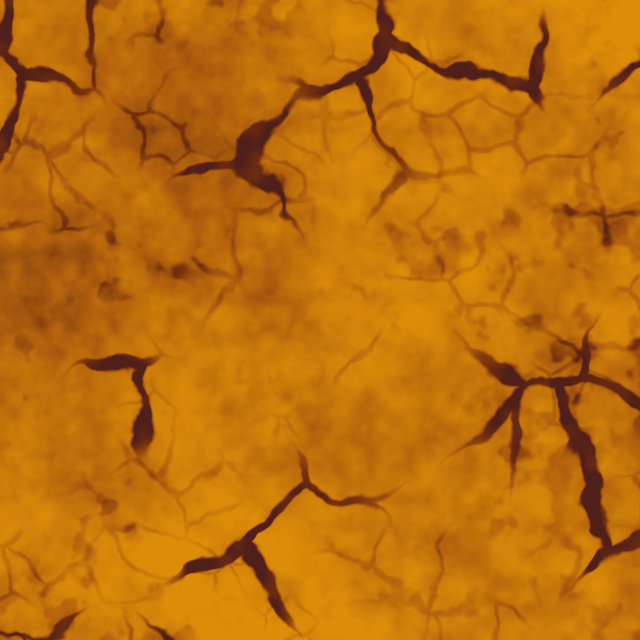
A Shadertoy shader for this texture:

```glsl
// Amber stained tissue: mottled ochre ground crossed by broken, dark plum veins.
// A darkness value is summed from noise layers and from the borders of warped
// Voronoi cells, then turned into colour by a ramp from gold to plum.

float hash(vec2 p) {
    vec3 q = fract(p.xyx * vec3(0.1031, 0.1030, 0.0973));
    q += dot(q, q.yzx + 33.33);
    return fract((q.x + q.y) * q.z);
}

vec2 hash2(vec2 p) {
    return vec2(hash(p + 3.7), hash(p + 41.3));
}

float noise(vec2 p) {
    vec2 i = floor(p), f = fract(p);
    f = f * f * (3.0 - 2.0 * f);
    return mix(mix(hash(i), hash(i + vec2(1, 0)), f.x),
               mix(hash(i + vec2(0, 1)), hash(i + vec2(1, 1)), f.x), f.y);
}

float fbm(vec2 p) {
    float sum = 0.0, amp = 0.57;
    for (int k = 0; k < 3; k++) {
        sum += amp * noise(p);
        p = mat2(1.6, 1.2, -1.2, 1.6) * p + 17.0;
        amp *= 0.5;
    }
    return sum;
}

vec2 warp(vec2 p) {
    return vec2(fbm(p), fbm(p + 57.0)) - 0.5;
}

// x: distance to the nearest cell border, y: random value of the cell
vec2 voronoi(vec2 p) {
    vec2 cell = floor(p), nearest = vec2(0), id = cell;
    float best = 9.0, border = 9.0;
    for (int j = -1; j <= 1; j++)
    for (int i = -1; i <= 1; i++) {
        vec2 c = cell + vec2(i, j);
        vec2 r = c + hash2(c) - p;
        if (dot(r, r) < best) { best = dot(r, r); nearest = r; id = c; }
    }
    for (int j = -2; j <= 2; j++)
    for (int i = -2; i <= 2; i++) {
        vec2 c = id + vec2(i, j);
        vec2 r = c + hash2(c) - p;
        vec2 d = r - nearest;
        if (dot(d, d) > 1e-5) border = min(border, dot(0.5 * (r + nearest), normalize(d)));
    }
    return vec2(border, hash(id + 9.0));
}

// Gold at 0 and below, through ochre and brown, to plum at 5
vec3 stainRamp(float d) {
    vec3 c = mix(vec3(0.86, 0.55, 0.03), vec3(0.82, 0.51, 0.04), clamp(d + 1.0, 0.0, 1.0));
    c = mix(c, vec3(0.76, 0.45, 0.04), clamp(d, 0.0, 1.0));
    c = mix(c, vec3(0.70, 0.38, 0.05), clamp(d - 1.0, 0.0, 1.0));
    c = mix(c, vec3(0.60, 0.31, 0.05), clamp(d - 2.0, 0.0, 1.0));
    c = mix(c, vec3(0.47, 0.20, 0.05), clamp(d - 3.0, 0.0, 1.0));
    return mix(c, vec3(0.31, 0.12, 0.10), clamp(d - 4.0, 0.0, 1.0));
}

void mainImage(out vec4 fragColor, in vec2 fragCoord) {
    vec2 p = fragCoord / iResolution.y;
    vec2 ragged = p + 0.11 * warp(p * 6.0) + 0.022 * warp(p * 32.0);

    // Large cells carry the veins, small cells the hairline cracks
    vec2 cells = voronoi(ragged * 4.5 + 2.0);
    float veinDist = cells.x / 4.5;
    float crackDist = voronoi(ragged * 12.0 + 30.0).x / 12.0;

    // Mottled ground: broad clouds, cell tint, blotches and grain
    float dark = 0.75;
    dark += 3.8 * (fbm(p * 3.0 + 5.0) - 0.5);
    dark += 1.6 * (cells.y - 0.5) * smoothstep(0.0, 0.05, veinDist);
    dark += 2.8 * (fbm(p * 14.0 + 21.0) - 0.5);
    dark += 2.0 * (fbm(p * 45.0 + 77.0) - 0.5);

    // Clumped brown specks and faint cracks
    float clump = smoothstep(0.4, 0.7, noise(p * 5.0 + 90.0));
    dark += 1.7 * clump * smoothstep(0.56, 0.74, fbm(p * 24.0 + 11.0));
    float crackGate = smoothstep(0.5, 0.75, noise(p * 9.0 + 63.0));
    dark += 1.5 * crackGate * (1.0 - smoothstep(0.001, 0.008, crackDist));

    // Broken veins that swell and taper, with a brown fringe
    float gate = smoothstep(0.45, 0.72, noise(p * 5.5 + 140.0));
    float halfWidth = 0.010 * gate * (0.4 + 1.2 * noise(p * 18.0 + 8.0));
    float vein = gate * (1.0 - smoothstep(halfWidth - 0.004, halfWidth + 0.004, veinDist));
    dark += 0.7 * gate * exp(-veinDist / 0.012);
    dark = mix(dark, 4.3 + 1.2 * noise(p * 40.0), vein);

    fragColor = vec4(stainRamp(dark), 1.0);
}
```
